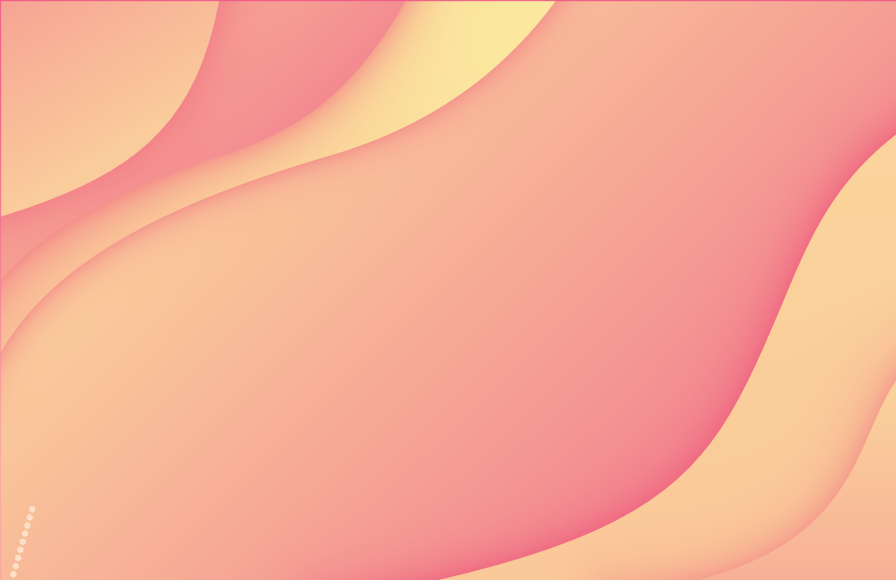
Give the GLSL for this background, as a Shadertoy shader.

```glsl
const vec3 PEACH = vec3(0.98, 0.80, 0.61);
const vec3 CORAL = vec3(0.95, 0.53, 0.565);
const vec3 SALMON = vec3(0.965, 0.64, 0.58);
const vec3 LEMON = vec3(0.985, 0.91, 0.62);
const vec3 SHADOW = vec3(0.935, 0.38, 0.49);
const vec3 RIM = vec3(0.94, 0.34, 0.53);
const vec3 DOT = vec3(0.99, 0.88, 0.78);
const int STEPS = 24;

vec2 bezier(vec2 a, vec2 b, vec2 c, vec2 d, float t) {
    float s = 1.0 - t;
    return s * s * s * a + 3.0 * s * s * t * b + 3.0 * s * t * t * c + t * t * t * d;
}

// Signed distance to a cubic over a parameter range; negative to the right of travel
float curveDistance(vec2 p, vec2 a, vec2 b, vec2 c, vec2 d, vec2 range) {
    float nearest = 1e5;
    float side = 1.0;
    vec2 from = bezier(a, b, c, d, range.x);
    for (int i = 1; i <= STEPS; i++) {
        vec2 to = bezier(a, b, c, d, mix(range.x, range.y, float(i) / float(STEPS)));
        vec2 dir = to - from;
        vec2 q = p - from;
        float dist = length(q - dir * clamp(dot(q, dir) / dot(dir, dir), 0.0, 1.0));
        if (dist < nearest) {
            nearest = dist;
            side = dir.x * q.y - dir.y * q.x < 0.0 ? -1.0 : 1.0;
        }
        from = to;
    }
    return nearest * side;
}

float closer(float a, float b) {
    return abs(a) < abs(b) ? a : b;
}

vec3 ramp(vec3 first, vec3 last, float lo, float hi, float x) {
    return mix(first, last, clamp((x - lo) / (hi - lo), 0.0, 1.0));
}

// Cast a soft shadow on the base, then cover it with the fill
vec3 layer(vec3 base, vec3 fill, float dist, float strength, float width, float pixel) {
    vec3 shaded = mix(base, SHADOW, strength * exp(-max(dist, 0.0) / width));
    return mix(fill, shaded, smoothstep(-0.7 * pixel, 0.7 * pixel, dist));
}

void mainImage(out vec4 fragColor, in vec2 fragCoord) {
    vec2 p = fragCoord / iResolution.xy * vec2(1.536, 1.0);
    float pixel = 1.0 / iResolution.y;
    float down = 1.0 - p.y;
    float diagonal = p.x + down;
    vec2 whole = vec2(-0.15, 1.15);
    vec2 head = vec2(-0.15, 1.0);
    vec2 tail = vec2(0.0, 1.15);

    // Wave boundaries, each running from upper right to lower left
    float corner = curveDistance(p, vec2(0.376, 1.0), vec2(0.334, 0.776),
        vec2(0.224, 0.696), vec2(0.0, 0.626), whole);
    vec2 bandJoin = vec2(0.4, 0.738);
    float band = closer(
        curveDistance(p, vec2(0.696, 1.0), vec2(0.6, 0.828), vec2(0.5, 0.774), bandJoin, head),
        curveDistance(p, bandJoin, vec2(0.26, 0.694), vec2(0.1, 0.63), vec2(0.0, 0.516), tail));
    vec2 ribbonJoin = vec2(0.58, 0.736);
    float ribbon = closer(
        curveDistance(p, vec2(0.954, 1.0), vec2(0.84, 0.844), vec2(0.7, 0.774), ribbonJoin, head),
        curveDistance(p, ribbonJoin, vec2(0.34, 0.666), vec2(0.1, 0.57), vec2(0.0, 0.39), tail));
    vec2 slopeJoin = vec2(1.324, 0.436);
    float slope = -closer(
        curveDistance(p, vec2(1.536, 0.768), vec2(1.41, 0.67), vec2(1.376, 0.556), slopeJoin, head),
        curveDistance(p, slopeJoin, vec2(1.224, 0.2), vec2(1.152, 0.094), vec2(0.752, 0.0), tail));
    float foot = -curveDistance(p, vec2(1.536, 0.344), vec2(1.466, 0.24),
        vec2(1.47, 0.07), vec2(1.196, 0.0), whole);

    // Fills
    vec3 color = ramp(PEACH, CORAL, 0.66, 2.0, diagonal);
    vec3 ribbonFill = ramp(vec3(0.98, 0.77, 0.60), LEMON, -0.52, 0.76, p.x - down);
    vec3 bandFill = ramp(SALMON, CORAL, 0.46, 0.76, diagonal);
    vec3 cornerFill = ramp(SALMON, PEACH, 0.0, 0.38, 0.6 * p.x + down);
    vec3 slopeFill = ramp(vec3(0.98, 0.83, 0.61), vec3(0.98, 0.79, 0.60), 0.3, 0.95, down);
    vec3 footFill = ramp(vec3(0.98, 0.82, 0.61), vec3(0.97, 0.69, 0.59), 0.68, 1.0, down);

    // Stacked sheets
    color = layer(color, ribbonFill, ribbon, 0.42, 0.022, pixel);
    color = layer(color, bandFill, band, 0.5, 0.035, pixel);
    color = layer(color, cornerFill, corner, 0.45, 0.045, pixel);
    color = layer(color, slopeFill, slope, 0.75, 0.035, pixel);
    color = layer(color, footFill, foot, 0.42, 0.035, pixel);

    // Slanted row of dots
    for (int i = 0; i < 9; i++) {
        vec2 center = mix(vec2(0.055, 0.122), vec2(0.023, 0.01), float(i) / 8.0);
        float dist = length(p - center) - 0.0054;
        color = mix(DOT, color, smoothstep(-0.7 * pixel, 0.7 * pixel, dist));
    }

    // Thin rim along the top and left
    float rimWidth = 0.0022;
    float topRim = 1.0 - smoothstep(rimWidth - 0.5 * pixel, rimWidth + 0.5 * pixel, down);
    float leftRim = 1.0 - smoothstep(rimWidth - 0.5 * pixel, rimWidth + 0.5 * pixel, p.x);
    vec3 leftColor = ramp(RIM, vec3(0.97, 0.65, 0.65), 0.2, 0.75, down);
    color = mix(color, leftColor, 0.8 * leftRim);
    color = mix(color, RIM, 0.9 * topRim);

    fragColor = vec4(color, 1.0);
}
```
